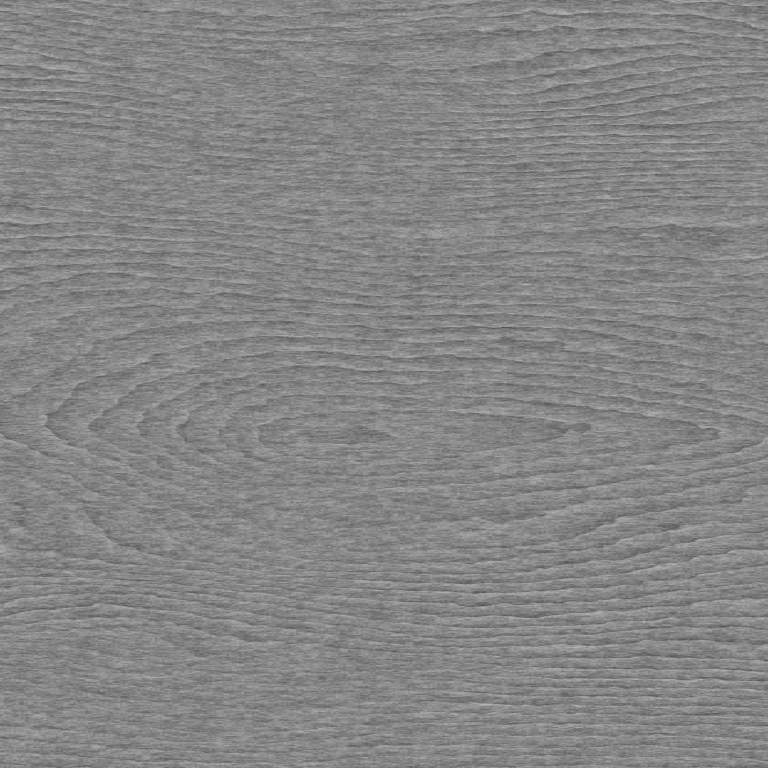
Reproduce this texture map procedurally as a Shadertoy shader.

```glsl
// Grey embossed wood: long horizontal growth rings around a pointed heart, with fine fibres.

const vec3 WOOD_GREY = vec3(0.526);
const vec2 HEART = vec2(0.40, 0.445);
const float RINGS_PER_UNIT = 66.0;

// Integer hash of a lattice cell, 0 to 1
float hash(ivec2 cell, uint seed) {
    uint h = uint(cell.x) * 1597334677u ^ uint(cell.y) * 3812015801u ^ seed * 2654435769u;
    h = (h ^ (h >> 16)) * 2146121005u;
    h = (h ^ (h >> 15)) * 2221713035u;
    return float((h ^ (h >> 16)) >> 8) / 16777216.0;
}

// Smooth value noise, -1 to 1
float noise(vec2 p, uint seed) {
    ivec2 c = ivec2(floor(p));
    vec2 f = fract(p);
    vec2 u = f * f * f * (f * (f * 6.0 - 15.0) + 10.0);
    float low = mix(hash(c, seed), hash(c + ivec2(1, 0), seed), u.x);
    float high = mix(hash(c + ivec2(0, 1), seed), hash(c + ivec2(1, 1), seed), u.x);
    return 2.0 * mix(low, high, u.y) - 1.0;
}

// Distance from the heart line, with wide rings near it and pointed tips
float heartDistance(vec2 d) {
    float a = sqrt(d.y * d.y + 0.0002);
    float across = a - 0.035 * (1.0 - exp(-a / 0.05));
    float slope = mix(0.19, 0.13, smoothstep(-0.1, 0.1, d.x));
    float along = slope * sqrt(d.x * d.x + 0.002) * exp(-d.y * d.y / 0.025);
    return across + along;
}

// Ring count outward from the heart; its level lines are the grain
float ringField(vec2 p) {
    vec2 d = p - HEART;
    d.y += 0.02 * noise(p * vec2(2.5, 1.5), 3u);
    float bend = 0.042 * noise(p * vec2(1.3, 4.5), 11u)
               + 0.023 * noise(p * vec2(2.6, 13.0) + 0.4, 12u);
    float ragged = 0.26 * noise(p * vec2(7.0, 30.0), 21u)
                 + 0.13 * noise(p * vec2(26.0, 110.0), 22u)
                 + 0.08 * noise(p * vec2(70.0, 200.0), 23u);
    return RINGS_PER_UNIT * (heartDistance(d) + bend) + ragged;
}

// Bright lip that fades into a flat ring, then a dark groove; about -1 to 1
float ringProfile(float rings, float edge) {
    float t = fract(rings);
    float s = min(t / (1.0 - edge), 1.0);
    float fall = exp(-4.0 * s) - exp(-5.0 * (1.0 - s));
    return mix(fall, 1.0, smoothstep(1.0 - edge, 1.0, t));
}

// Stretched fibres, mostly short and very thin
float fibres(vec2 p) {
    vec2 q = p + vec2(0.0, 0.006 * noise(p * vec2(4.0, 8.0), 31u));
    return 0.014 * noise(q * vec2(10.0, 140.0), 41u)
         + 0.034 * noise(q * vec2(38.0, 340.0), 42u)
         + 0.056 * noise(q * vec2(105.0, 570.0), 43u)
         + 0.048 * noise(q * vec2(310.0, 690.0), 44u);
}

void mainImage(out vec4 fragColor, in vec2 fragCoord) {
    vec2 p = fragCoord / iResolution.y;

    // Growth rings, stronger in some zones than others
    float rings = ringField(p);
    float edge = clamp(1.4 * fwidth(rings), 0.08, 0.36);
    float zone = noise(p * vec2(2.5, 9.0), 51u) + 0.5 * noise(p * vec2(6.0, 24.0), 52u);
    float strength = 0.056 * clamp(1.0 + 0.7 * zone, 0.3, 1.8);
    float relief = strength * (ringProfile(rings, edge) - 0.08);

    vec3 color = WOOD_GREY + relief + fibres(p);
    fragColor = vec4(clamp(color, 0.0, 1.0), 1.0);
}
```
